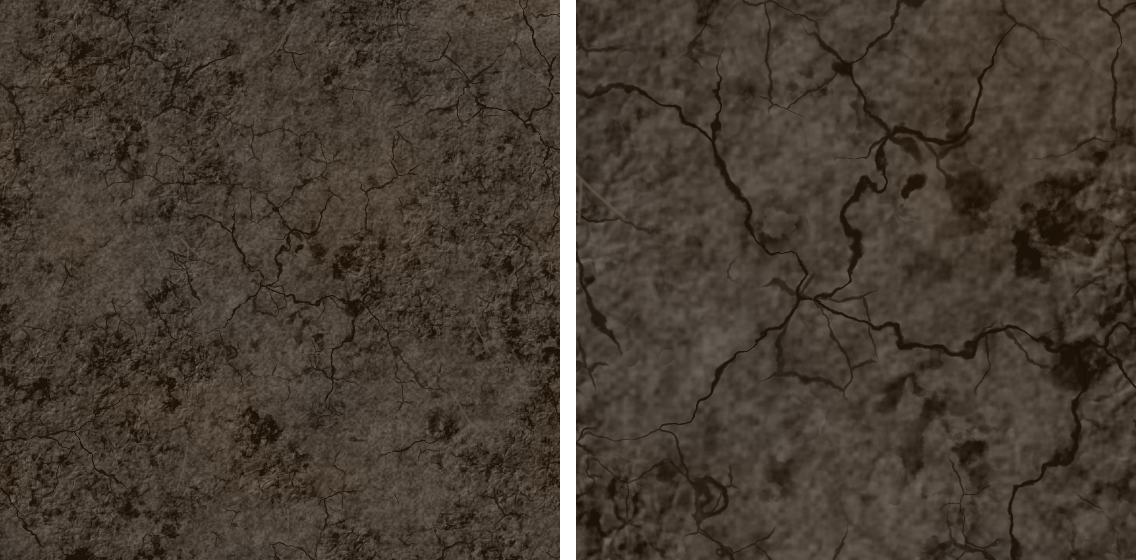
Left: the whole. Right: its middle third, enlarged.
Give the GLSL for this texture, as a WebGL 1 fragment shader.

```glsl
precision highp float;
uniform vec2 u_resolution;

const vec3 SOIL_TINT = vec3(0.041, 0.0, -0.040);
const vec3 STRAW = vec3(0.41, 0.36, 0.30);
const vec3 PEBBLE = vec3(0.35, 0.31, 0.265);
const float SOIL_TONE = 0.251;
const float CRACK_TONE = 0.06;

float hash(vec2 p) {
  return fract(sin(dot(p, vec2(127.1, 311.7))) * 43758.5);
}

vec2 hash2(vec2 p) {
  return vec2(hash(p), hash(p + 37.3));
}

float noise(vec2 p) {
  vec2 i = floor(p), f = fract(p);
  f = f * f * (3.0 - 2.0 * f);
  return mix(mix(hash(i), hash(i + vec2(1.0, 0.0)), f.x),
             mix(hash(i + vec2(0.0, 1.0)), hash(i + vec2(1.0)), f.x), f.y);
}

float fbm(vec2 p) {
  float sum = 0.0, amp = 0.5;
  for (int i = 0; i < 5; i++) {
    sum += amp * noise(p);
    p = mat2(1.6, 1.2, -1.2, 1.6) * p + 7.7;
    amp *= 0.5;
  }
  return sum / 0.97;
}

vec2 warp(vec2 p, float freq) {
  return vec2(fbm(p * freq + 3.1), fbm(p * freq + 51.7)) - 0.5;
}

// Distance to the nearest Voronoi border, in cell units
float cellEdge(vec2 p) {
  vec2 cell = floor(p), near = vec2(8.0), next = vec2(8.0);
  for (int y = -1; y <= 1; y++) {
    for (int x = -1; x <= 1; x++) {
      vec2 c = cell + vec2(float(x), float(y));
      vec2 r = c + hash2(c) - p;
      if (dot(r, r) < dot(near, near)) {
        next = near;
        near = r;
      } else if (dot(r, r) < dot(next, next)) {
        next = r;
      }
    }
  }
  return dot(0.5 * (near + next), normalize(next - near));
}

// Broken, jagged cracks that swell and fade along their length
float crack(vec2 p, float scale, float width, float cover, float px) {
  vec2 q = p + warp(p, 12.0) * 0.4 / scale + warp(p, 45.0) * 0.022;
  float d = cellEdge(q * scale + scale) / scale;
  float fade = smoothstep(cover, cover + 0.14, noise(p * scale * 1.1 + scale * 3.0));
  float w = width * fade * (0.1 + 1.3 * noise(p * 50.0 + scale));
  return fade * (1.0 - smoothstep(w * 0.3, w + 0.7 * px, d));
}

float relief(vec2 p, float rough) {
  float clods = smoothstep(0.0, 0.3, cellEdge(p * 62.0 + warp(p, 30.0) * 2.5));
  return fbm(p * 40.0) + clods * 0.09 * rough;
}

// Thin bent stalk; p is relative to its middle
float stalk(vec2 p, float angle, float halfLen, float bend, float px) {
  float c = cos(angle), s = sin(angle);
  p = vec2(c * p.x + s * p.y, c * p.y - s * p.x);
  p.x += bend * p.y * p.y;
  float d = length(vec2(p.x, max(abs(p.y) - halfLen, 0.0)));
  return 1.0 - smoothstep(0.0003, 0.0009 + px, d);
}

// Sparse pebbles: x is coverage, y is side lighting
vec2 pebbles(vec2 p, float scale, float share, float px) {
  p += warp(p, 60.0) * 0.006;
  vec2 cell = floor(p * scale);
  vec2 r = (fract(p * scale) - 0.3 - 0.4 * hash2(cell + 9.0)) / scale;
  float radius = mix(0.08, 0.24, pow(hash(cell + 71.0), 2.0)) / scale;
  float here = step(1.0 - share, hash(cell + 23.0));
  float cover = here * (1.0 - smoothstep(radius - px, radius + px, length(r)));
  return vec2(cover, dot(r, vec2(-0.7, 0.7)) / radius);
}

void main() {
  float side = min(u_resolution.x, u_resolution.y);
  vec2 uv = gl_FragCoord.xy / side;
  float px = 1.0 / side;

  // Mottled ground with relief lit from the upper left
  float patches = fbm(uv * 6.0 + 12.0);
  float rough = smoothstep(0.62, 0.4, patches);
  float slope = relief(uv, rough) - relief(uv + vec2(-0.0018, 0.0018), rough);
  float tone = SOIL_TONE + 0.10 * (patches - 0.5) + 0.10 * (fbm(uv * 22.0) - 0.5);
  tone += slope * mix(0.5, 0.75, rough);

  // Sandy grain and dark grit
  tone += 0.03 * (noise(uv * 130.0) - 0.5) + 0.10 * (noise(uv * 270.0) - 0.5);
  float grit = smoothstep(0.58, 0.70, fbm(uv * 70.0 + 31.0));
  tone -= grit * mix(0.03, 0.10, rough);

  // Gaps beside loose crumbs
  float gap = 1.0 - smoothstep(0.02, 0.14, cellEdge(uv * 42.0 + warp(uv, 40.0) * 1.6));
  tone -= 0.10 * gap * smoothstep(0.5, 0.75, noise(uv * 36.0 + 9.0)) * mix(0.4, 1.0, rough);

  // Small crumbled hollows
  float hollow = smoothstep(0.60, 0.76, fbm(uv * 13.0 + 40.0) + 0.06 * rough);
  tone -= 0.14 * hollow * smoothstep(0.46, 0.60, fbm(uv * 75.0 + 5.0));

  // Long, short and hairline cracks
  float dark = crack(uv, 5.0, 0.0026, 0.58, px);
  dark = max(dark, 0.85 * crack(uv, 9.0, 0.0020, 0.65, px));
  dark = max(dark, 0.65 * crack(uv, 24.0, 0.0015, 0.64, px));
  tone = mix(max(tone, 0.07), CRACK_TONE, dark * 0.9);
  float warmth = 0.85 + 0.3 * noise(uv * 7.0 + 80.0);
  vec3 color = tone + SOIL_TINT * warmth;

  // Scattered pebbles and dry straw
  vec2 stone = pebbles(uv, 45.0, 0.10, px);
  color = mix(color, PEBBLE * (0.85 + 0.3 * stone.y), stone.x * 0.6);
  for (int i = 0; i < 10; i++) {
    vec2 seed = vec2(float(i), 4.0);
    float angle = (hash(seed + 11.0) - 0.4) * 1.5;
    float halfLen = mix(0.012, 0.05, pow(hash(seed + 17.0), 2.0));
    float bend = (hash(seed + 29.0) - 0.5) * 8.0;
    float straw = stalk(uv - hash2(seed), angle, halfLen, bend, px);
    color = mix(color, STRAW, straw * 0.6);
  }

  gl_FragColor = vec4(color, 1.0);
}
```
